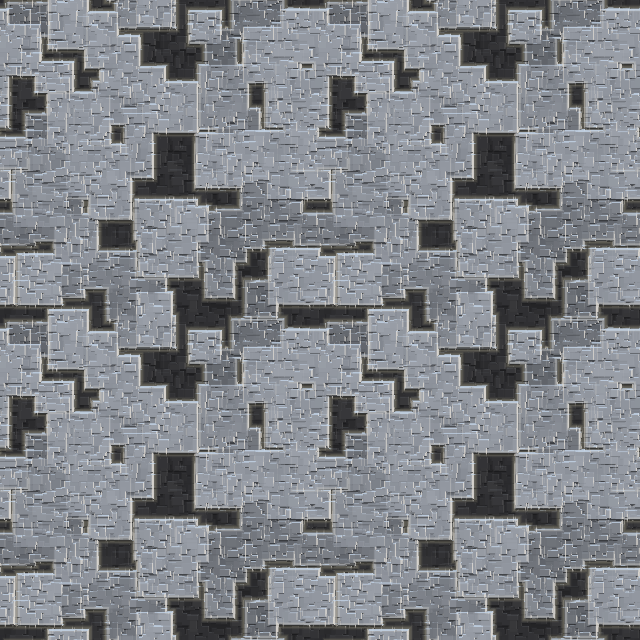
Write a Shadertoy shader that draws this pattern.

```glsl
// Weathered slabs of stacked stone blocks with dark angular pits, tiled two by two.

vec4 hash4(vec2 p) {
    vec4 k = vec4(dot(p, vec2(127.1, 311.7)), dot(p, vec2(269.5, 183.3)),
                  dot(p, vec2(419.2, 371.9)), dot(p, vec2(73.7, 157.3)));
    return fract(sin(k) * 43758.545);
}

// Overlapping random blocks on a wrapped n by n grid: x = top height, y = distance to the nearest block.
vec2 blocks(vec2 p, float n, float seed, float bevel, float largest) {
    vec2 q = p * n, cell = floor(q);
    float top = 0.0, gap = 1.0;
    for (int j = -1; j <= 1; j++)
    for (int i = -1; i <= 1; i++) {
        vec2 c = cell + vec2(i, j);
        vec4 r = hash4(mod(c, n) + seed);
        vec2 b = abs(q - c - r.xy) - mix(vec2(0.32), vec2(largest), r.zw);
        float d = max(b.x, b.y) / n;
        float level = 0.3 + 0.7 * fract(dot(r, vec4(7.0, 13.0, 5.0, 3.0)));
        top = max(top, level * smoothstep(bevel, -bevel, d));
        gap = min(gap, d);
    }
    return vec2(top, gap);
}

// x = summed relief, y = slab height, z = chip height, w = distance into a pit
vec4 relief(vec2 p) {
    vec2 slab = blocks(p, 7.0, 11.0, 0.004, 0.73);
    float brick = blocks(p, 17.0, 31.0, 0.003, 0.85).x;
    float chip = blocks(p, 46.0, 67.0, 0.002, 0.85).x;
    return vec4(slab.x + 0.5 * brick + 0.55 * chip, slab.x, chip, slab.y);
}

void mainImage(out vec4 fragColor, in vec2 fragCoord) {
    vec2 p = fragCoord / iResolution.xy * 2.0;
    vec2 e = vec2(0.004, 0.0);
    vec4 h = relief(p);
    vec2 slope = vec2(relief(p + e.xy).x, relief(p + e.yx).x) - h.x;
    float gap = h.w;

    // Stone faces, pale rims, olive walls and pit floors
    vec3 col = vec3(0.57, 0.59, 0.625) * mix(0.68, 1.0, smoothstep(0.3, 0.75, h.y)) + 0.10 * (h.z - 0.6);
    float rim = smoothstep(-0.010, -0.005, gap) * smoothstep(0.001, -0.002, gap);
    col = mix(col, vec3(0.76, 0.76, 0.75), 0.5 * rim);
    col = mix(col, vec3(0.39, 0.38, 0.34), smoothstep(-0.002, 0.004, gap));
    col = mix(col, vec3(0.14, 0.14, 0.15) + 0.08 * h.z, smoothstep(0.002, 0.016, gap));

    // Cream light on the sides, blue light from above, shadow below
    float exposed = mix(1.0, 0.12, smoothstep(0.0, 0.010, gap));
    float side = smoothstep(0.08, 0.42, max(-slope.x, 0.65 * slope.x));
    float above = smoothstep(0.08, 0.42, -slope.y);
    float below = smoothstep(0.06, 0.45, slope.y);
    col *= 1.0 - 0.5 * below * mix(0.4, 1.0, exposed);
    col = mix(col, vec3(0.89, 0.87, 0.84), 0.8 * exposed * side);
    col = mix(col, vec3(0.77, 0.84, 0.92), 0.75 * exposed * above);

    fragColor = vec4(col, 1.0);
}
```
